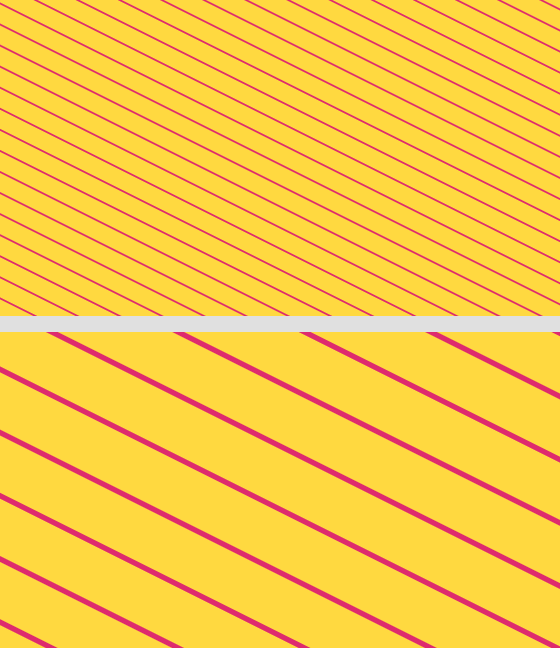
Top: the whole. Bottom: its middle third, enlarged.
Write a Shadertoy shader that draws this pattern.

```glsl
// Thin raspberry pinstripes slanting down to the right over flat yellow.
// One repeated coordinate runs across the stripes, fifteen to the canvas height;
// the distance to the nearest stripe centre gives a smooth-edged line.

// Distance to the nearest stripe centre, in canvas heights
float stripeDistance(vec2 p) {
    // The stripes fall one unit for every two across
    float across = 15.0 * (p.y + 0.5 * p.x) - 0.84;
    float offset = abs(fract(across + 0.5) - 0.5) / 15.0;
    // Turn the vertical offset into a perpendicular one
    return offset * 2.0 / sqrt(5.0);
}

void mainImage(out vec4 fragColor, in vec2 fragCoord) {
    vec2 p = fragCoord / iResolution.y;
    float pixel = 1.0 / iResolution.y;

    // Half the line width against distance, softened over one pixel
    float line = clamp(0.5 + (0.0028 - stripeDistance(p)) / pixel, 0.0, 1.0);

    vec3 yellow = vec3(1.0, 0.85, 0.25);
    vec3 raspberry = vec3(0.87, 0.17, 0.43);
    fragColor = vec4(mix(yellow, raspberry, line), 1.0);
}
```
